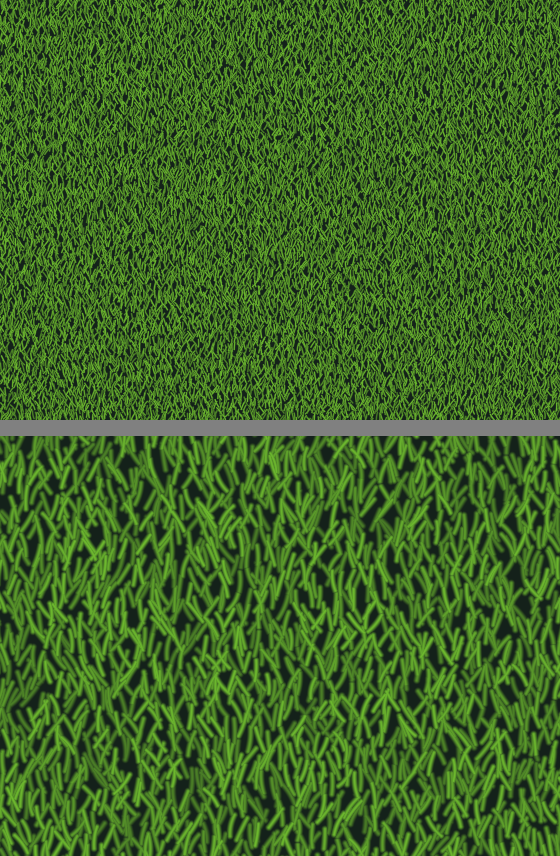
Top: the whole. Bottom: its middle third, enlarged.
Write a WebGL 1 fragment shader that draws this texture.

```glsl
precision highp float;
// Dense turf: short, tilted bright green grass blades over dark soil.

uniform vec2 u_resolution;

// All lengths are fractions of the canvas height.
const vec2 CELL_SIZE = vec2(0.0104, 0.0156);
const float HALF_LENGTH = 0.0098;
const float HALF_WIDTH = 0.0017;
const float EDGE_SOFTNESS = 0.0018;
const float MAX_TILT = 0.7;
const float MAX_BEND = 0.0012;

const vec3 SOIL_COLOR = vec3(0.08, 0.13, 0.10);
const vec3 BLADE_COLOR = vec3(0.43, 0.73, 0.18);

float hash(vec2 cell, float seed) {
  return fract(sin(dot(cell, vec2(127.1, 311.7)) + seed * 74.7) * 43758.5453);
}

// Distance from a point to an upright segment bowed sideways at its middle.
float bladeDistance(vec2 point, float halfLength, float bend) {
  float along = clamp(point.y / halfLength, -1.0, 1.0);
  float bow = bend * (1.0 - along * along);
  return length(vec2(point.x - bow, point.y - along * halfLength));
}

// Brightness of the single blade that grows in one cell.
float blade(vec2 point, vec2 cell, float seed) {
  vec2 jitter = vec2(hash(cell, seed), hash(cell, seed + 1.3));
  vec2 offset = point - (cell + jitter) * CELL_SIZE;

  float tilt = MAX_TILT * (2.0 * hash(cell, seed + 2.7) - 1.0);
  float c = cos(tilt);
  float s = sin(tilt);
  vec2 local = vec2(c * offset.x - s * offset.y, s * offset.x + c * offset.y);

  float halfLength = HALF_LENGTH * mix(0.75, 1.0, hash(cell, seed + 3.1));
  float bend = MAX_BEND * (2.0 * hash(cell, seed + 4.9) - 1.0);
  float shade = mix(0.58, 1.0, hash(cell, seed + 5.7));

  float edge = bladeDistance(local, halfLength, bend) - HALF_WIDTH;
  return shade * (1.0 - smoothstep(-EDGE_SOFTNESS, EDGE_SOFTNESS, edge));
}

// Brightest blade among the neighbouring cells of one layer.
float bladeLayer(vec2 point, float seed) {
  vec2 home = floor(point / CELL_SIZE);
  float brightness = 0.0;
  for (int y = -1; y <= 1; y++) {
    for (int x = -1; x <= 1; x++) {
      vec2 cell = home + vec2(float(x), float(y));
      brightness = max(brightness, blade(point, cell, seed));
    }
  }
  return brightness;
}

void main() {
  vec2 point = gl_FragCoord.xy / u_resolution.y;

  // Two overlapping layers hide the grid of cells.
  float lower = bladeLayer(point, 1.0);
  float upper = bladeLayer(point + 0.37 * CELL_SIZE, 17.0);
  float brightness = max(lower, upper);

  gl_FragColor = vec4(mix(SOIL_COLOR, BLADE_COLOR, brightness), 1.0);
}
```
